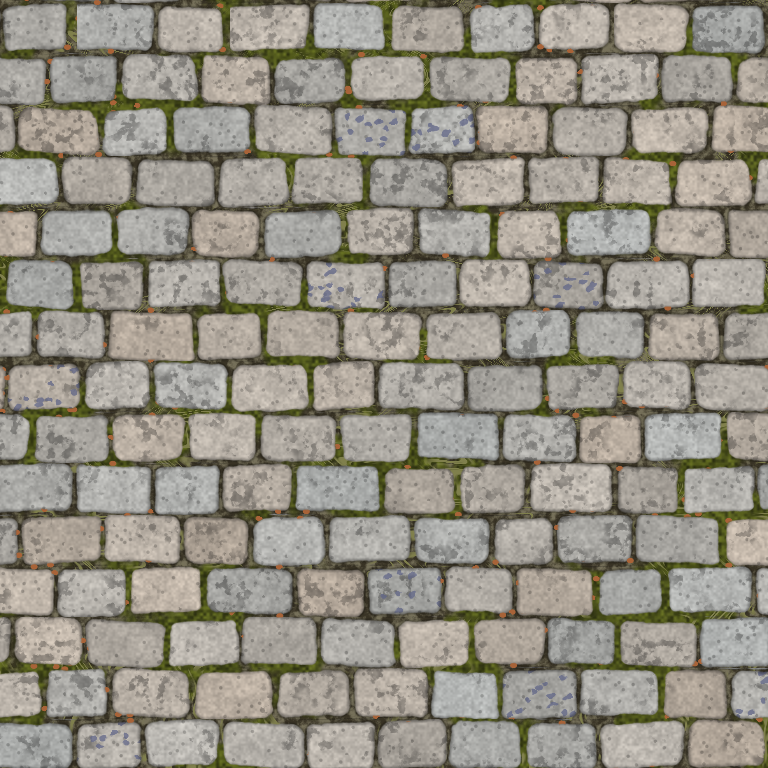
Reproduce this texture procedurally as a Shadertoy shader.

```glsl
// Weathered cobblestone paving: staggered rows of rounded, uneven grey setts
// with mossy earth joints. Each sett is a rounded box in a jittered cell;
// value noise gives grain and moss, cellular noise gives pits, stains and leaves.
#define ROWS 15.0
#define COLS 10.0
#define JOINT_JITTER 0.22
#define HALF_GAP 0.0029
#define CORNER 0.0125
#define EDGE_WOBBLE 0.0040
#define GRAIN 0.13
#define PIT_AMOUNT 0.75
#define MOSS_LEVEL 0.56
#define LEAF_RARITY 0.955

const vec3 STONE = vec3(0.70, 0.68, 0.65);
const vec3 DIRT_DARK = vec3(0.20, 0.18, 0.13);
const vec3 DIRT_LIGHT = vec3(0.42, 0.40, 0.32);
const vec3 MOSS = vec3(0.29, 0.32, 0.09);
const vec3 GRASS = vec3(0.50, 0.50, 0.30);
const vec3 LEAF = vec3(0.66, 0.39, 0.22);
const vec3 STAIN = vec3(0.38, 0.40, 0.53);

float hash(vec2 p) {
    vec3 q = fract(p.xyx * 0.1031);
    q += dot(q, q.yzx + 33.33);
    return fract((q.x + q.y) * q.z);
}

float noise(vec2 p) {
    vec2 i = floor(p), f = fract(p);
    f = f * f * (3.0 - 2.0 * f);
    return mix(mix(hash(i), hash(i + vec2(1, 0)), f.x),
               mix(hash(i + vec2(0, 1)), hash(i + vec2(1, 1)), f.x), f.y);
}

float fbm(vec2 p) {
    float sum = 0.0, amp = 0.533;
    for (int k = 0; k < 4; k++) {
        sum += amp * noise(p);
        p = mat2(1.6, 1.2, -1.2, 1.6) * p + 7.3;
        amp *= 0.5;
    }
    return sum;
}

// Distance to the nearest scattered point, and that point's random value
vec2 cellular(vec2 p) {
    vec2 base = floor(p), best = vec2(9.0, 0.0);
    for (int y = -1; y <= 1; y++)
    for (int x = -1; x <= 1; x++) {
        vec2 id = base + vec2(x, y);
        float d = length(id + vec2(hash(id), hash(id + 41.7)) - p);
        if (d < best.x) best = vec2(d, hash(id + 83.1));
    }
    return best;
}

// Horizontal place of an upright joint, in stone widths; the bond drifts by row
float jointX(float col, float row) {
    float fromTop = ROWS - 1.0 - row;
    float bond = 0.5 * fromTop + 0.5 * sin(0.24 * fromTop);
    return col + fract(bond) + JOINT_JITTER * (hash(vec2(col, row) + 5.0) - 0.5);
}

// Signed distance to the sett that owns p; id receives its column and row
float settDistance(vec2 p, out vec2 id) {
    vec2 g = p * vec2(COLS, ROWS) + vec2(0.0, 0.05);
    g.y += 0.035 * sin(p.x * 19.0 + floor(g.y) * 2.0);
    float row = floor(g.y), col = floor(g.x);
    if (g.x < jointX(col, row)) col -= 1.0;
    if (g.x < jointX(col, row)) col -= 1.0;
    id = vec2(col, row);
    float left = jointX(col, row), right = jointX(col + 1.0, row);
    vec2 q = (g - vec2(0.5 * (left + right), row + 0.5)) / vec2(COLS, ROWS);
    vec2 size = 0.5 * vec2(right - left, 1.0) / vec2(COLS, ROWS);
    size -= HALF_GAP * (0.6 + 0.8 * vec2(hash(id + 11.0), hash(id + 12.0)));
    q.y += q.x * 0.05 * (hash(id + 13.0) - 0.5);
    q.x *= 1.0 + 3.0 * q.y * (hash(id + 14.0) - 0.5);
    float radius = CORNER * (0.6 + 0.7 * hash(id + 15.0));
    vec2 d = abs(q) - size + radius;
    float box = length(max(d, 0.0)) + min(max(d.x, d.y), 0.0) - radius;
    return box + EDGE_WOBBLE * (fbm(p * 75.0 + id * 3.7) - 0.5);
}

vec3 settColor(vec2 p, vec2 id, float dist) {
    float warmth = hash(id + 21.0) - 0.5, wear = hash(id + 23.0);
    vec3 c = STONE + warmth * vec3(0.06, 0.0, -0.05) + 0.09 * (hash(id + 22.0) - 0.5);
    c *= 1.0 + 0.16 * (fbm(p * 38.0 + id) - 0.5);
    c *= 1.0 + GRAIN * (noise(p * 330.0) + noise(p * 190.0) - 1.0);
    // Dark pits, gathered in patches on the more worn setts
    float patches = smoothstep(0.42, 0.68, fbm(p * 26.0 + 9.0) + 0.25 * (wear - 0.5));
    float blotch = smoothstep(0.52, 0.66, fbm(p * 105.0));
    vec2 pit = cellular(p * 120.0);
    float speck = smoothstep(0.38, 0.15, pit.x) * step(0.86, pit.y);
    c *= 1.0 - 0.36 * PIT_AMOUNT * max(patches * blotch, speck * 0.8);
    // Blue stains on a few setts
    vec2 drop = cellular(p * vec2(75.0, 95.0) + fbm(p * 90.0));
    float stain = smoothstep(0.42, 0.28, drop.x) * step(0.72, drop.y);
    c = mix(c, STAIN, 0.75 * stain * step(0.94, hash(id + 24.0)));
    // Rounded, soiled rim
    return c * mix(0.70, 1.0, smoothstep(0.0, 0.0055, -dist));
}

vec3 jointColor(vec2 p, float moss, float dist) {
    vec3 c = mix(DIRT_DARK, DIRT_LIGHT, smoothstep(0.3, 0.75, fbm(p * 150.0)));
    c *= mix(0.80, 1.1, smoothstep(0.0, 0.004, dist));
    c = mix(c, MOSS * (0.55 + 0.9 * noise(p * 240.0)), moss * 0.9);
    float lean = 0.6 * sin(p.x * 60.0 + 3.0 * sin(p.y * 47.0));
    float blades = noise(vec2(p.x + lean * p.y * 0.1, p.y * 0.25) * 300.0);
    float tufts = smoothstep(0.52, 0.68, fbm(p * 20.0 + 31.0));
    return mix(c, GRASS, tufts * smoothstep(0.55, 0.8, blades));
}

void mainImage(out vec4 fragColor, in vec2 fragCoord) {
    vec2 p = fragCoord / iResolution.xy, id;
    float pixel = 1.0 / iResolution.y;
    float dist = settDistance(p, id);
    // Moss fills some joints and creeps over the sett edges
    float moss = smoothstep(MOSS_LEVEL - 0.05, MOSS_LEVEL + 0.06, fbm(p * 13.0 + 17.0));
    float cover = smoothstep(-pixel, pixel, dist + 0.0016 * moss);
    vec3 color = mix(settColor(p, id, dist), jointColor(p, moss, dist), cover);
    // Fallen leaf scraps lodged in the joints
    vec2 scrap = cellular(p * vec2(85.0, 110.0));
    float leaf = smoothstep(0.45, 0.32, scrap.x) * step(LEAF_RARITY, scrap.y);
    color = mix(color, LEAF, leaf * smoothstep(-0.003, 0.0, dist));
    fragColor = vec4(clamp(color, 0.0, 1.0), 1.0);
}
```
